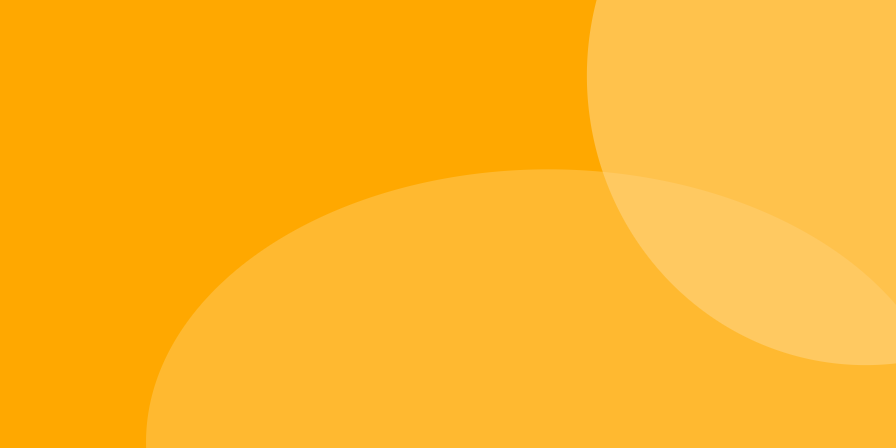
Give the GLSL for this background, as a Shadertoy shader.

```glsl
// Flat amber backdrop with a wide golden dome and a pale translucent disc.

#define BASE_COLOR   vec3(1.0, 0.66, 0.0)
#define DOME_COLOR   vec3(1.0, 0.727, 0.19)
#define DISC_COLOR   vec3(1.0, 0.832, 0.517)
#define DISC_OPACITY 0.58
#define DOME_CENTER  vec2(1.224, 0.013)
#define DOME_RADII   vec2(0.898, 0.609)
#define DISC_CENTER  vec2(1.932, 0.831)
#define DISC_RADII   vec2(0.622, 0.646)

// Approximate signed distance to an axis-aligned ellipse
float ellipseDistance(vec2 p, vec2 radii) {
    vec2 q = p / radii;
    float len = length(q);
    return len * (len - 1.0) / max(length(q / radii), 1e-4);
}

// Antialiased coverage, one pixel wide
float coverage(float dist, float pixel) {
    return clamp(0.5 - dist / pixel, 0.0, 1.0);
}

void mainImage(out vec4 fragColor, in vec2 fragCoord) {
    // Canvas spans 2 x 1 units
    vec2 p = fragCoord / iResolution.xy * vec2(2.0, 1.0);
    float pixel = 1.0 / iResolution.y;

    float dome = coverage(ellipseDistance(p - DOME_CENTER, DOME_RADII), pixel);
    float disc = coverage(ellipseDistance(p - DISC_CENTER, DISC_RADII), pixel);

    // Layers from back to front
    vec3 color = mix(BASE_COLOR, DOME_COLOR, dome);
    color = mix(color, DISC_COLOR, disc * DISC_OPACITY);

    fragColor = vec4(color, 1.0);
}
```
